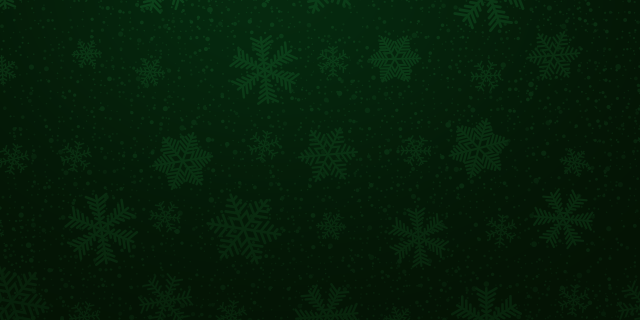
Give the GLSL for this background, as a WebGL 1 fragment shader.

```glsl
precision mediump float;
// Dark green winter backdrop: a soft glow from the top, scattered snow specks
// and faint six-armed snowflakes. Flakes sit on a jittered grid mixing large
// and small; each is a distance field folded into one sixth of a turn.

uniform vec2 u_resolution;

const float SECTOR = 1.0471976;   // one sixth of a turn
const float FLAKE_CELL = 0.25;

// Sine-free hash: three values in 0..1 per cell.
vec3 hash3(vec2 cell, float seed) {
  vec3 h = fract(vec3(cell.xyx + seed) * vec3(0.1031, 0.1030, 0.0973));
  h += dot(h, h.yxz + 33.33);
  return fract((h.xxy + h.yzz) * h.zyx);
}

float valueNoise(vec2 p, float seed) {
  vec2 cell = floor(p);
  vec2 f = fract(p);
  f = f * f * (3.0 - 2.0 * f);
  float low = mix(hash3(cell, seed).x, hash3(cell + vec2(1.0, 0.0), seed).x, f.x);
  float high = mix(hash3(cell + vec2(0.0, 1.0), seed).x, hash3(cell + 1.0, seed).x, f.x);
  return mix(low, high, f.y);
}

float coverage(float dist, float pixel) {
  return clamp(0.5 - dist / pixel, 0.0, 1.0);
}

float segmentDistance(vec2 p, vec2 start, vec2 span) {
  vec2 q = p - start;
  return length(q - span * clamp(dot(q, span) / dot(span, span), 0.0, 1.0));
}

// Unit-radius flake; flare 0 tapers the twigs to the tip, 1 widens them.
float flakeDistance(vec2 p, float turn, float twigs, float flare, float ring, float stroke) {
  float angle = atan(p.y, p.x + 1e-5) + turn;
  angle = abs(mod(angle + 0.5 * SECTOR, SECTOR) - 0.5 * SECTOR);
  vec2 q = length(p) * vec2(cos(angle), sin(angle));

  float dist = segmentDistance(q, vec2(0.0), vec2(0.98, 0.0));
  for (int i = 0; i < 5; i++) {
    float t = min(float(i) / (twigs - 1.0), 1.0);
    float reach = mix(0.42 - 0.28 * t, 0.14 + 0.2 * t, flare);
    vec2 root = vec2(0.27 + 0.54 * t, 0.0);
    dist = min(dist, segmentDistance(q, root, reach * vec2(0.5, 0.866)));
  }
  // Hexagonal ring around the hub.
  float hexagon = abs(dot(q, vec2(0.866, 0.5)) - 0.2);
  dist = min(dist, mix(1.0, hexagon, ring));
  return dist - stroke;
}

// Strength of the flakes at p, over the nearby grid cells.
float snowflakes(vec2 p, float pixel) {
  vec2 home = floor(p / FLAKE_CELL + 0.4);
  float ink = 0.0;
  for (int j = -1; j <= 1; j++) {
    for (int i = -1; i <= 1; i++) {
      vec2 cell = home + vec2(float(i), float(j));
      vec3 place = hash3(cell, 17.0);
      vec3 style = hash3(cell, 53.0);
      float keep = step(0.25, hash3(cell, 91.0).y);
      float large = keep * (1.0 - mod(cell.x + cell.y, 2.0));
      vec2 center = (cell + 0.1 + 0.46 * (place.xy - 0.5)) * FLAKE_CELL;
      float radius = mix(0.046, mix(0.075, 0.122, place.z), large);
      float twigs = mix(3.0, 4.0 + step(0.5, style.x), large);
      float ring = large * step(0.5, style.z);
      float stroke = mix(0.05, 0.036, large);
      vec2 local = (p - center) / radius;
      float dist = radius * flakeDistance(local, style.y * SECTOR, twigs,
                                          step(0.45, style.z), ring, stroke);
      float strength = mix(0.85, 0.75 + 0.25 * style.x, large);
      ink = max(ink, strength * coverage(dist, pixel));
    }
  }
  return ink;
}

// One layer of round specks, at most one per grid cell.
float specks(vec2 p, float size, float share, float seed, float pixel) {
  vec2 cell = floor(p / size);
  vec3 place = hash3(cell, seed);
  vec3 style = hash3(cell, seed + 41.0);
  vec2 center = (cell + 0.22 + 0.56 * place.xy) * size;
  float radius = size * mix(0.1, 0.19, style.x * style.x);
  float shown = step(place.z, share);
  return shown * mix(0.5, 1.0, style.y) * coverage(length(p - center) - radius, pixel);
}

vec3 backdrop(vec2 p) {
  vec2 fromGlow = (p - vec2(0.85, 1.05)) * vec2(0.75, 1.0);
  float glow = exp(-2.1 * dot(fromGlow, fromGlow));
  return mix(vec3(0.014, 0.070, 0.014), vec3(0.022, 0.163, 0.059), glow);
}

void main() {
  float pixel = 1.0 / u_resolution.y;
  vec2 p = gl_FragCoord.xy * pixel;

  // Specks gather in loose drifts.
  float drift = mix(0.6, 1.3, valueNoise(p * 4.0, 7.0));
  float snow = specks(p, 0.019, 0.42 * drift, 11.0, pixel);
  snow = max(snow, specks(p + 0.007, 0.031, 0.46 * drift, 29.0, pixel));
  snow = max(snow, specks(p + 0.013, 0.046, 0.42 * drift, 71.0, pixel));

  float ink = max(0.85 * snow, snowflakes(p, pixel));
  vec3 frost = vec3(0.027, 0.102, 0.048) * mix(0.7, 1.05, p.y);
  gl_FragColor = vec4(backdrop(p) + frost * ink, 1.0);
}
```
